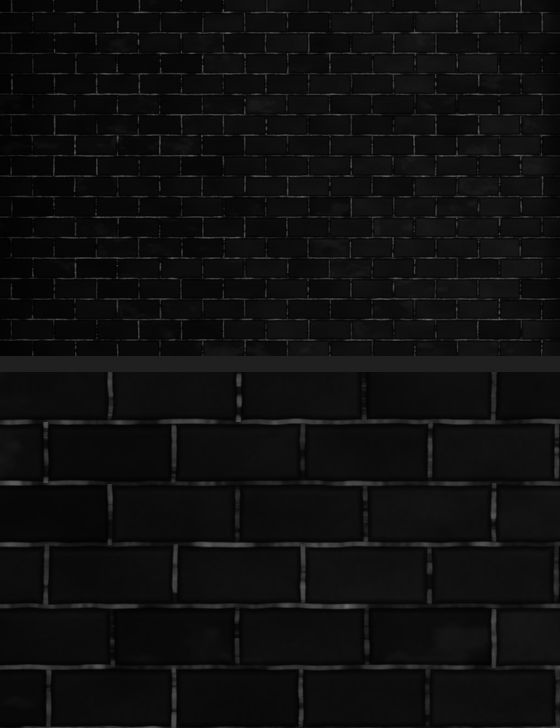
Top, the full canvas; bottom, a detail of the centre.
Write a Shadertoy shader that draws this texture.

```glsl
const vec2 REPEATS = vec2(13.2, 17.39);   // bricks across, courses up
const vec2 ORIGIN = vec2(0.773, -0.216);  // joint position at lower left
const float BRICK_RATIO = 2.074;          // brick length over course height
const float JOINT_HALF = 0.036;           // in course heights
const float BEVEL = 0.11;
const float JOINT_SHIFT = 0.028;          // uneven laying, in course heights
const float FACE_LEFT = 0.030;
const float FACE_RIGHT = 0.068;
const float MORTAR_DIM = 0.12;
const float MORTAR_BRIGHT = 0.33;

float hash(vec2 p) {
    vec3 q = fract(vec3(p.xyx) * 0.1031);
    q += dot(q, q.yzx + 33.33);
    return fract((q.x + q.y) * q.z);
}

float noise(vec2 p) {
    vec2 i = floor(p), f = fract(p);
    f = f * f * (3.0 - 2.0 * f);
    return mix(mix(hash(i), hash(i + vec2(1, 0)), f.x),
               mix(hash(i + vec2(0, 1)), hash(i + vec2(1, 1)), f.x), f.y);
}

float fbm(vec2 p) {
    float sum = 0.0, amp = 0.5;
    for (int i = 0; i < 4; i++) {
        sum += amp * noise(p);
        p = p * 2.03 + 17.7;
        amp *= 0.5;
    }
    return sum / 0.9375;
}

float line(float dist, float halfWidth, float soft) {
    return 1.0 - smoothstep(halfWidth - soft, halfWidth + soft, dist);
}

void mainImage(out vec4 fragColor, in vec2 fragCoord) {
    vec2 uv = fragCoord / iResolution.xy;
    float pixel = REPEATS.y / iResolution.y;
    vec2 wall = uv * REPEATS - ORIGIN;
    vec2 p = wall * vec2(BRICK_RATIO, 1.0) + 40.0;

    // Running bond with slightly wandering joints
    float wobble = noise(p * 3.0) - 0.5;
    float y = wall.y + 0.025 * wobble;
    float row = floor(y);
    float x = wall.x + 0.5 * mod(row, 2.0);
    float joint = floor(x + 0.5);
    vec2 jointId = vec2(joint, row) + 50.0;
    x += JOINT_SHIFT / BRICK_RATIO * (2.0 * hash(jointId) - 1.0 + wobble);
    vec2 brickId = vec2(floor(x), row) + 90.0;

    // Distances to the nearest bed and head joints
    float bedDist = abs(y - floor(y + 0.5));
    float headDist = abs(x - joint) * BRICK_RATIO;
    float edgeDist = min(bedDist, headDist);

    // Brick face: side light, tone per brick, smudges and fine grain
    float face = mix(FACE_LEFT, FACE_RIGHT, smoothstep(0.0, 0.95, uv.x));
    face *= mix(0.72, 1.22, hash(brickId));
    face *= 0.65 + 0.7 * fbm(p * vec2(0.7, 1.1) + 7.0 * hash(brickId + 31.0));
    face *= 0.94 + 0.12 * noise(p * 14.0);
    float smudge = smoothstep(0.52, 0.82, fbm(p * vec2(1.2, 2.0) + 60.0));
    face += 0.035 * smudge * step(0.7, hash(brickId + 12.0));

    // Bevel: dark rim, faint gloss inside the upper edge
    float rim = smoothstep(JOINT_HALF, JOINT_HALF + BEVEL, edgeDist);
    float gloss = line(abs(fract(y) - 0.84), 0.03, 0.04) * rim;
    face = face * mix(0.4, 1.0, rim) + 0.010 * gloss * noise(p * 1.7);

    // Worn mortar: patchy beds, brighter and more broken heads
    float soft = max(0.75 * pixel, 0.018);
    float bedWear = fbm(p * vec2(2.2, 1.0) + 5.0);
    float headWear = fbm(p * vec2(1.0, 6.0) + 23.0);
    float bed = line(bedDist, JOINT_HALF * mix(0.7, 1.2, bedWear), soft);
    float head = line(headDist, JOINT_HALF * mix(0.6, 1.4, headWear), soft);
    bed *= mix(0.45, 1.0, smoothstep(0.25, 0.55, bedWear));
    head *= mix(0.2, 1.0, smoothstep(0.32, 0.52, headWear));
    head *= mix(0.45, 1.0, hash(jointId + 70.0));
    float bedTone = mix(MORTAR_DIM, MORTAR_BRIGHT, bedWear * bedWear * 1.3);
    float headTone = mix(MORTAR_DIM, MORTAR_BRIGHT, headWear * 1.15);
    float grit = 0.75 + 0.5 * noise(p * 11.0);
    float tone = mix(face, bedTone * grit, bed);
    tone = max(tone, mix(face, headTone * grit, head));

    // Shade at the side edges
    tone *= mix(0.6, 1.0, smoothstep(0.0, 0.12, uv.x));
    tone *= mix(0.55, 1.0, smoothstep(0.0, 0.045, 1.0 - uv.x));
    fragColor = vec4(vec3(tone), 1.0);
}
```
